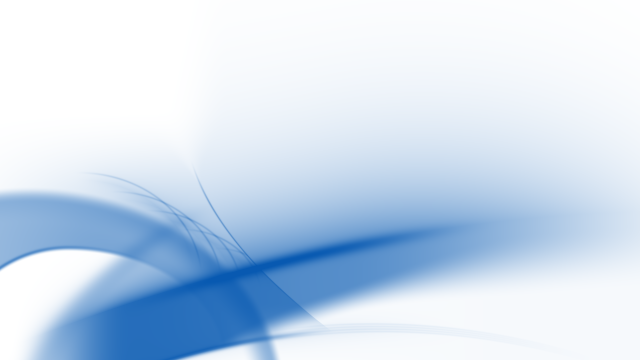
Write a Shadertoy shader that draws this background.

```glsl
// Translucent blue veils and sweeping arcs, folded over a soft white backdrop.

const vec3  PAPER       = vec3(1.0);
const vec3  DEEP_BLUE   = vec3(0.0, 0.33, 0.685);
const float ASPECT      = 16.0 / 9.0;
const float WING_INK    = 0.66;   // density of the wide wing
const float VEIL_INK    = 0.34;   // density of the veil left of the fold
const float BAND_INK    = 0.38;   // density of the arched band
const float LINE_WIDTH  = 0.003;  // half width of fine lines
const vec2  OUTER_POS   = vec2(0.08, -0.10);
const vec2  OUTER_SIZE  = vec2(0.70, 0.568);
const vec2  INNER_POS   = vec2(0.19, 0.0);
const int   FILAMENTS   = 5;
const int   STREAKS     = 4;

// Approximate signed distance to an ellipse, negative inside.
float ellipseDist(vec2 q, vec2 size) {
    float k = length(q / size);
    return (k - 1.0) * k / max(length(q / (size * size)), 1e-3);
}

float bell(float d, float width) {
    return exp(-d * d / (width * width));
}

// Falls from 1 to 0 as x goes from a to b, with a < b.
float fall(float a, float b, float x) {
    return 1.0 - smoothstep(a, b, x);
}

// Stacks one translucent layer on another.
float layer(float ink, float added) {
    return 1.0 - (1.0 - ink) * (1.0 - clamp(added, 0.0, 1.0));
}

// Guiding curves
float ridgeY(float x) { return 0.0247 + 0.406 * x - 0.1057 * x * x; }
float lowerY(float x) { return 0.275 - 0.16 * exp(-2.2 * (x - 0.85)); }
float floorY(float x) { return 0.085 - 0.25 * (x - 1.06) * (x - 1.06); }
float foldX(float y)  { float t = max(0.6 - y, -0.09); return 0.52 + 0.2 * t + 1.1 * t * t; }
float stripX(float y) { return 0.116 + 0.45 * y + 1.4 * y * y; }

// Wide wing: a long glow above the ridge and a soft band below it.
float wingInk(vec2 p, float leftOfFold) {
    float s = p.y - ridgeY(p.x);
    float peak = WING_INK * fall(0.9, 2.1, p.x) + 0.13 * fall(0.3, 0.95, p.x);
    peak *= smoothstep(0.03, 0.36, p.x);
    float glow = exp(-max(s, 0.0) / mix(0.175, 0.04, leftOfFold));
    float low = lowerY(p.x);
    float soft = mix(0.05, 0.12, smoothstep(0.9, 1.5, p.x));
    float body = smoothstep(low - 0.5 * soft, low + soft, p.y);
    float crest = 0.30 * bell(s + 0.006, 0.02)
                * smoothstep(0.3, 0.75, p.x) * fall(0.85, 1.4, p.x);
    return peak * glow * body + crest;
}

// Fine curved threads spread through the veil.
float filamentInk(vec2 p) {
    float ink = 0.0;
    for (int i = 0; i < FILAMENTS; i++) {
        float k = float(i) / float(FILAMENTS - 1);
        vec2 center = mix(vec2(0.22, 0.22), vec2(0.60, 0.16), k);
        vec2 size = mix(vec2(0.34, 0.30), vec2(0.18, 0.15), k);
        float d = ellipseDist(p - center, size);
        float arc = smoothstep(-0.02, 0.12, p.x - center.x)
                  * smoothstep(0.02, 0.10, p.y - center.y);
        ink += arc * (0.14 * bell(d, LINE_WIDTH) + 0.07 * exp(-abs(d + 0.02) / 0.02));
    }
    return ink;
}

void mainImage(out vec4 fragColor, in vec2 fragCoord) {
    vec2 p = fragCoord / iResolution.xy * vec2(ASPECT, 1.0);

    // Regions
    float foldDist = p.x - foldX(p.y);
    float foldSoft = 0.003 + 0.12 * smoothstep(0.47, 0.7, p.y);
    float leftOfFold = fall(-foldSoft, foldSoft, foldDist);
    float floorDist = p.y - floorY(p.x);
    float aboveFloor = smoothstep(-0.005, 0.006, floorDist);
    float outer = ellipseDist(p - OUTER_POS, OUTER_SIZE);
    vec2 innerSize = vec2(p.x < INNER_POS.x ? 0.33 : 0.435, 0.3125);
    float inner = ellipseDist(p - INNER_POS, innerSize);
    float insideInner = fall(-0.012, 0.004, inner);
    float stripDist = p.x - stripX(p.y);

    // Pale backdrop and wing
    float ink = 0.035 * fall(0.2, 1.0, p.y) * smoothstep(0.3, 1.5, p.x);
    ink = layer(ink, wingInk(p, leftOfFold) * aboveFloor);

    // Veil, cleared to white under the inner arch
    float veil = VEIL_INK * fall(0.25, 0.70, p.y) * smoothstep(-0.2, 0.5, p.x);
    veil *= mix(1.0, smoothstep(-0.06, 0.05, stripDist), insideInner);
    veil *= mix(1.0, smoothstep(0.07, 0.16, p.y), smoothstep(0.6, 0.8, p.x));
    veil += 0.16 * bell(stripDist, 0.045) * fall(0.3, 0.45, p.y);
    veil += filamentInk(p);
    ink = layer(ink, veil * leftOfFold * aboveFloor);

    // Arched band, its rim and the line below it
    float band = BAND_INK * fall(-0.03, 0.015, outer) * (1.0 - insideInner);
    ink = layer(ink, band * (1.0 - 0.8 * smoothstep(0.2, 0.7, p.x)) * aboveFloor);
    float rim = smoothstep(-0.09, -0.015, outer) * fall(-0.015, 0.014, outer);
    ink = layer(ink, rim * mix(0.10, 0.42, smoothstep(0.2, 0.65, p.x)));
    float archLine = bell(inner, 0.005) * fall(0.0, 0.5, p.x);
    ink = layer(ink, 0.5 * archLine);

    // Fold line
    float foldLine = bell(foldDist, LINE_WIDTH) * smoothstep(0.11, 0.2, p.y) * fall(0.42, 0.56, p.y);
    ink = layer(ink, 0.4 * foldLine);

    // Dark floor line and pale streaks over it
    ink = layer(ink, 0.65 * bell(floorDist, 0.008) * fall(0.6, 0.95, p.x));
    ink = layer(ink, 0.10 * exp(-abs(floorDist) / 0.03) * fall(0.8, 1.3, p.x));
    for (int i = 0; i < STREAKS; i++) {
        float offset = 0.009 * float(i) * (1.3 - 0.5 * p.x) - 0.006;
        float span = smoothstep(0.7, 1.0, p.x) * fall(1.1, 1.7, p.x);
        ink = layer(ink, 0.06 * span * bell(floorDist - offset, LINE_WIDTH));
    }

    fragColor = vec4(mix(PAPER, DEEP_BLUE, clamp(ink, 0.0, 0.97)), 1.0);
}
```
